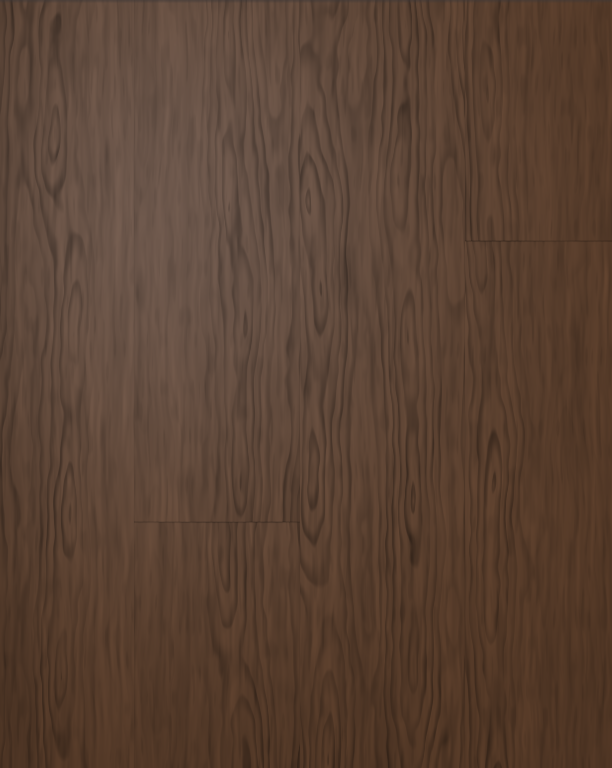
Reproduce this texture procedurally as a WebGL 2 fragment shader.

```glsl
#version 300 es
precision highp float;
// Dark brown oak planks with upright flame grain under a soft, hazy light.

uniform vec2 u_resolution;
out vec4 fragColor;

const vec2 PLANK = vec2(0.215, 1.8);        // width and length, in canvas heights
const vec2 FLAME_CELL = vec2(0.11, 0.25);
const vec3 WOOD = vec3(0.318, 0.213, 0.142);
const vec3 HAZE = vec3(0.098, 0.121, 0.147);

float hash(vec2 p) {
    vec3 q = fract(vec3(p.xyx) * 0.1031);
    q += dot(q, q.yzx + 33.33);
    return fract((q.x + q.y) * q.z);
}

float noise(vec2 p) {
    vec2 i = floor(p), f = fract(p);
    f = f * f * (3.0 - 2.0 * f);
    vec2 e = vec2(0.0, 1.0);
    return mix(mix(hash(i), hash(i + e.yx), f.x),
               mix(hash(i + e.xy), hash(i + e.yy), f.x), f.y);
}

// Layered sines that bend the fibres sideways.
float sway(vec2 p, float seed) {
    return 0.0022 * sin(p.y * 9.0 + p.x * 21.0 + seed)
         + 0.0011 * sin(p.y * 27.0 - p.x * 47.0 + seed * 2.3)
         + 0.0005 * sin(p.y * 73.0 + p.x * 90.0 + seed * 3.7);
}

// Smooth cellular distance to tall, scattered flame centres.
float flameDistance(vec2 p, float seed) {
    vec2 cell = floor(p / FLAME_CELL);
    float sum = 0.0;
    for (int y = -4; y <= 4; y++) {
        for (int x = -1; x <= 1; x++) {
            vec2 id = cell + vec2(x, y);
            vec2 jitter = vec2(hash(id + seed), hash(id + seed + 57.0)) - 0.5;
            vec2 d = p - (id + 0.5 + jitter * vec2(0.3, 0.8)) * FLAME_CELL;
            d.y *= d.y > 0.0 ? 0.13 : 0.20;
            sum += exp(-75.0 * length(d));
        }
    }
    return -log(sum) / 75.0;
}

// Growth rings: a slow rise to thin dark late wood, then a quick fall.
float rings(float distance, float density) {
    float w = fract(distance * density);
    return smoothstep(0.35, 0.82, w) * (1.0 - smoothstep(0.82, 1.0, w));
}

// How strongly flames show across the width; quiet bands stay straight.
float flameStrength(float x) {
    float quietLeft = smoothstep(0.05, 0.12, abs(x - 0.19));
    float quietRight = 1.0 - smoothstep(0.64, 0.72, x);
    return 0.15 + 0.85 * quietLeft * quietRight;
}

// Brightness offset from fibres of several widths.
float fibres(vec2 p, float seed) {
    vec2 q = p + seed * vec2(0.37, 1.91);
    float broad = noise(q * vec2(22.0, 1.4)) - 0.5;
    float middle = noise(q * vec2(100.0, 4.0)) - 0.5;
    float fine = noise(q * vec2(210.0, 10.0) + 20.0) - 0.5;
    float hair = noise(q * vec2(330.0, 30.0) + 60.0) - 0.5;
    float pores = smoothstep(0.58, 0.92, noise(q * vec2(250.0, 32.0) + 40.0));
    float stains = smoothstep(0.82, 0.98, noise(q * vec2(60.0, 8.0) + 80.0));
    return 0.06 * broad + 0.08 * middle + 0.13 * fine + 0.09 * hair
         - 0.08 * (pores - 0.25) - 0.12 * stains;
}

float lineMask(float distance, float halfWidth, float pixel) {
    return 1.0 - smoothstep(halfWidth - pixel * 0.5, halfWidth + pixel, abs(distance));
}

void main() {
    vec2 uv = gl_FragCoord.xy / u_resolution;
    vec2 p = gl_FragCoord.xy / u_resolution.y;
    float pixel = 1.0 / u_resolution.y;

    // Plank layout with staggered end joints.
    float column = floor((p.x - 0.39) / PLANK.x);
    float along = (p.y - 0.32 - (column + 1.0) * 1.083) / PLANK.y;
    float seed = 1.0 + 9.0 * hash(vec2(column + 20.0, floor(along) + 30.0));
    float across = (fract((p.x - 0.39) / PLANK.x + 0.5) - 0.5) * PLANK.x;
    float endDistance = (fract(along + 0.5) - 0.5) * PLANK.y;

    // Grain: bent fibres and flame rings, ragged and partly worn away.
    vec2 bent = p + vec2(sway(p, seed), 0.0);
    float flame = flameDistance(bent + vec2(-0.03, seed), floor(seed * 7.0));
    flame += 0.007 * (noise(bent * vec2(34.0, 11.0) + seed) - 0.5);
    flame += 0.0022 * (noise(bent * vec2(130.0, 45.0) + seed) - 0.5);
    float wear = 0.3 + 1.0 * noise(bent * vec2(50.0, 9.0) + seed * 5.0);
    float core = 0.35 + 0.65 * (1.0 - smoothstep(0.022, 0.05, flame));
    float ringShade = rings(flame, 135.0) * wear * core * flameStrength(p.x);
    float shade = 1.0 + fibres(bent, seed) - 0.27 * (ringShade - 0.1);

    // Seams between planks.
    shade *= 1.0 - 0.05 * lineMask(across, 0.0006, pixel);
    float jointWear = 0.4 + 0.6 * noise(vec2(p.x * 45.0, seed));
    shade *= 1.0 - 0.24 * jointWear * lineMask(endDistance, 0.0007, pixel);

    // Hazy light from the upper left, dim rims.
    vec2 fromLight = (uv - vec2(0.29, 0.73)) / vec2(0.48, 0.46);
    float glow = exp(-dot(fromLight, fromLight));
    float rim = 0.09 * exp(-uv.x * 14.0) + 0.05 * smoothstep(0.35, 0.0, uv.y);
    float topEdge = smoothstep(0.995, 1.0, uv.y);
    vec3 color = (WOOD + HAZE * glow) * mix(shade, 1.0, 0.25 * glow) * (1.0 - rim);
    color = mix(color, vec3(0.24, 0.22, 0.22), 0.5 * topEdge);
    fragColor = vec4(color, 1.0);
}
```
